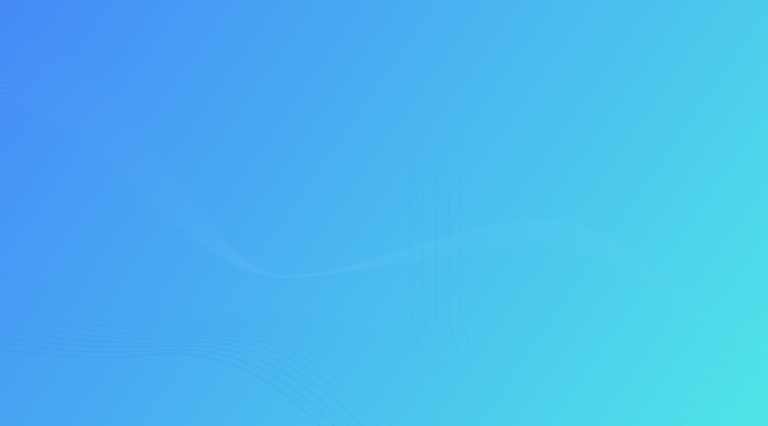
Reproduce this background procedurally as a Shadertoy shader.

```glsl
// Antialiased line where the field is zero, width relative to canvas height
float stroke(float field) {
    float slope = max(length(vec2(dFdx(field), dFdy(field))) * iResolution.y, 1e-4);
    return 1.0 - smoothstep(0.0, 0.0014 + 1.0 / iResolution.y, abs(field) / slope);
}

// Ribbon that falls from the left, pinches, then crests on the right
float upperWave(float x, float k) {
    float centre = 0.22 + 0.43 * smoothstep(-0.02, 0.37, x)
                 - 0.13 * smoothstep(0.36, 0.70, x)
                 + 0.25 * smoothstep(0.72, 1.0, x);
    float spread = 0.06 * smoothstep(0.36, 0.70, x)
                 - 0.16 * (1.0 - smoothstep(0.12, 0.38, x));
    return centre + k * spread;
}

// Sheet that runs level and then plunges off the bottom edge
float lowerWave(float x, float k) {
    float drop = max(x - mix(0.20, 0.36, k), 0.0);
    return mix(0.82, 0.64, k) + 0.10 * k * smoothstep(0.0, 0.3, x)
         + 0.018 * (1.0 - k) * sin(12.0 * x)
         + drop * drop * mix(4.2, 2.3, k);
}

// Upright strands, given as x over depth
float strand(float y, float k) {
    float top = max(0.45 - y, 0.0);
    float foot = max(y - 0.72, 0.0);
    return mix(0.535, 0.60, k) - 0.25 * top * top + 1.35 * foot * foot;
}

void mainImage(out vec4 fragColor, in vec2 fragCoord) {
    vec2 uv = fragCoord / iResolution.xy;
    float x = uv.x, depth = 1.0 - uv.y;

    // Diagonal blue to cyan gradient
    vec3 color = mix(vec3(0.27, 0.54, 0.97), vec3(0.31, 0.90, 0.91),
                     0.72 * x + 0.28 * depth);

    // Fine line families
    float light = 0.0, shade = 0.0;
    for (int i = 0; i < 14; i++) {
        float k = float(i) / 13.0;
        light += stroke(depth - upperWave(x, k)) * mix(1.0, 0.4, k);
        shade += stroke(depth - lowerWave(x, k)) * mix(1.0, 0.25, k)
               * (1.0 - 0.7 * smoothstep(0.35, 0.7, x));
    }
    light = min(light, 1.6) * (1.0 - 0.75 * smoothstep(0.70, 0.95, x));

    float upright = 0.0, corner = 0.0;
    for (int i = 0; i < 5; i++) {
        float k = float(i) / 4.0;
        upright += stroke(x - strand(depth, k));
        corner += stroke(depth - mix(0.92, 1.06, k) + 0.10 * smoothstep(0.75, 1.0, x));
    }
    upright *= smoothstep(0.25, 0.50, depth) * (1.0 - smoothstep(0.75, 0.98, depth));
    corner *= smoothstep(0.78, 0.95, x);

    // Faint tints over the gradient
    color = mix(color, vec3(0.75, 0.92, 1.0), 0.045 * light + 0.03 * corner);
    color = mix(color, vec3(0.16, 0.48, 0.80), 0.12 * min(shade, 1.2) + 0.06 * upright);
    fragColor = vec4(color, 1.0);
}
```
